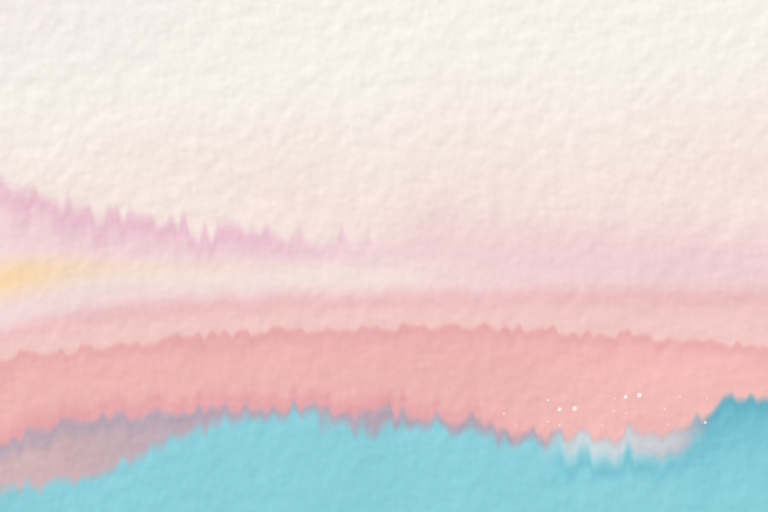
Reproduce this background procedurally as a Shadertoy shader.

```glsl
// Wet watercolour bands on rough paper: cream, orchid, rose, coral and teal.
// Each wash fills the area under a smooth curve, its rim frayed by stretched
// noise; shaded noise supplies the paper grain and hashed cells the spatter.

#define GRAIN_SCALE 42.0
#define GRAIN_DEPTH 0.085
#define FRAY_SCALE 75.0
#define FRAY_HEIGHT 0.024
#define MOTTLE 0.035
#define SPATTER_SCALE 38.0

const vec3 CREAM  = vec3(0.968, 0.946, 0.918);
const vec3 PEACH  = vec3(0.958, 0.892, 0.862);
const vec3 BLUSH  = vec3(0.945, 0.815, 0.828);
const vec3 ORCHID = vec3(0.885, 0.665, 0.775);
const vec3 HONEY  = vec3(0.985, 0.845, 0.660);
const vec3 ROSE   = vec3(0.945, 0.785, 0.772);
const vec3 CORAL  = vec3(0.930, 0.710, 0.695);
const vec3 RIM    = vec3(0.880, 0.590, 0.640);
const vec3 MAUVE  = vec3(0.710, 0.650, 0.705);
const vec3 TEAL   = vec3(0.550, 0.815, 0.860);
const vec3 DEEP   = vec3(0.370, 0.680, 0.760);
const vec3 MIST   = vec3(0.825, 0.850, 0.865);

float hash(vec2 p) {
    vec3 q = fract(vec3(p.xyx) * 0.1031);
    q += dot(q, q.yzx + 33.33);
    return fract((q.x + q.y) * q.z);
}

float noise(vec2 p) {
    vec2 i = floor(p), f = fract(p);
    f = f * f * (3.0 - 2.0 * f);
    return mix(mix(hash(i), hash(i + vec2(1, 0)), f.x),
               mix(hash(i + vec2(0, 1)), hash(i + vec2(1, 1)), f.x), f.y);
}

float fbm(vec2 p) {
    float sum = 0.0, amp = 0.5;
    for (int i = 0; i < 4; i++) {
        sum += amp * noise(p);
        p = mat2(1.6, 1.2, -1.2, 1.6) * p + 17.3;
        amp *= 0.5;
    }
    return sum;
}

float bell(float d, float width) { return exp(-d * d / (width * width)); }
float below(float d, float soft) { return smoothstep(-soft, soft, d); }

// Vertical bristles, centred on zero
float fray(vec2 p, float seed) {
    float fine = noise(vec2(p.x * FRAY_SCALE, p.y * 9.0) + seed);
    float wide = noise(vec2(p.x * FRAY_SCALE * 0.3, p.y * 4.0) - seed);
    return (0.65 * fine + 0.35 * wide - 0.5) * FRAY_HEIGHT * 2.0;
}

// White flecks, one candidate in each cell
float spatter(vec2 p) {
    vec2 cell = floor(p * SPATTER_SCALE);
    vec2 center = 0.3 + 0.4 * vec2(hash(cell + 3.1), hash(cell + 8.7));
    float radius = 0.04 + 0.15 * pow(hash(cell + 5.3), 3.0);
    float d = length(fract(p * SPATTER_SCALE) - center) - radius;
    return step(0.62, hash(cell)) * (1.0 - smoothstep(-0.04, 0.07, d));
}

void mainImage(out vec4 fragColor, in vec2 fragCoord) {
    vec2 uv = fragCoord / iResolution.xy;
    vec2 p = fragCoord / iResolution.y;
    float x = uv.x, cloud = fbm(p * 7.0) - 0.47;
    float y = uv.y + 0.012 * cloud;

    // Bare paper warming into peach and a diffuse pink haze
    vec3 col = mix(PEACH, CREAM, smoothstep(0.58, 0.92, y - 0.13 * (x - 0.6) + 0.1 * cloud));
    col = mix(col, vec3(0.95, 0.905, 0.89), 0.5 * bell(x, 0.25) * smoothstep(0.7, 1.0, y));
    float haze = smoothstep(0.3, 0.65, x) * (1.0 - smoothstep(0.49, 0.64, y + 0.08 * cloud));
    col = mix(col, BLUSH, haze);

    // Orchid wash sinking from the left
    float d = 0.52 + 0.13 * exp(-x / 0.17) - y + 1.5 * fray(p, 11.0);
    float reach = 1.0 - smoothstep(0.32, 0.62, x);
    col = mix(col, vec3(0.952, 0.850, 0.855), below(d, 0.03) * reach);
    col = mix(col, ORCHID, 0.8 * below(d, 0.025) * exp(-max(d, 0.0) / 0.045) * reach);

    // Pale gap with a honey stain
    col = mix(col, PEACH, 0.8 * bell(y - 0.46, 0.035) * (1.0 - smoothstep(0.4, 0.75, x)));
    col = mix(col, HONEY, 0.85 * bell(x, 0.09) * bell(y - 0.452 - 0.2 * x, 0.034));
    col = mix(col, HONEY, 0.3 * bell(x, 0.28) * bell(y - 0.475, 0.02));

    // Rose wash
    d = 0.43 - 0.075 * exp(-x / 0.17) - y + 0.3 * fray(p, 23.0);
    col = mix(col, ROSE, below(d, 0.03));
    col = mix(col, RIM, 0.2 * bell(d - 0.012, 0.018));

    // Coral wash with a dark rim
    d = 0.36 - 0.2 * (x - 0.55) * (x - 0.55) - y + 0.6 * fray(p, 37.0);
    col = mix(col, CORAL + 0.025 * smoothstep(0.5, 0.9, x), below(d, 0.016));
    col = mix(col, RIM, 0.6 * below(d, 0.008) * exp(-max(d, 0.0) / 0.018));

    // Teal pool: a broad hump, a shallow basin and a rise at the right
    float shore = 0.205 - 0.48 * (x - 0.365) * (x - 0.365);
    shore = mix(shore, 0.155, smoothstep(0.68, 0.79, x));
    shore += 0.073 * smoothstep(0.875, 0.97, x);
    d = shore - y + fray(p, 53.0);
    float basin = smoothstep(0.69, 0.76, x) * (1.0 - smoothstep(0.87, 0.93, x));
    float mix_depth = 0.008 + 0.095 * bell(x - 0.09, 0.14);
    float teal = smoothstep(0.0, 0.035, d - mix_depth + 0.07 * cloud);
    vec3 pool = mix(mix(MAUVE, vec3(0.825, 0.705, 0.715), bell(x, 0.22) * smoothstep(0.0, 0.05, d)), TEAL, teal);
    float right = smoothstep(0.87, 0.94, x);
    pool = mix(pool, DEEP, right * exp(-max(d, 0.0) / 0.07));
    pool = mix(pool, MIST, 0.85 * basin * bell(d - 0.018, 0.026));
    pool = mix(pool, DEEP, 0.35 * basin * bell(d - 0.065, 0.018));
    col = mix(col, RIM, 0.45 * bell(d + 0.012, 0.022) * (1.0 - smoothstep(0.5, 0.75, x)));
    col = mix(col, pool, below(d, 0.012));

    // Spatter above the basin
    float zone = smoothstep(0.62, 0.68, x) * (1.0 - smoothstep(0.91, 0.96, x)) * bell(y - 0.205, 0.045);
    col = mix(col, vec3(0.98, 0.95, 0.93), 0.85 * spatter(p) * smoothstep(0.3, 0.7, zone));

    // Pigment mottling and paper relief lit from the upper left
    col += MOTTLE * cloud * (1.0 - smoothstep(0.5, 0.8, y));
    vec2 g = p * GRAIN_SCALE;
    float relief = fbm(g) - fbm(g + vec2(-0.28, 0.32));
    col += GRAIN_DEPTH * relief * mix(0.75, 1.0, smoothstep(0.4, 0.7, y));
    fragColor = vec4(clamp(col, 0.0, 1.0), 1.0);
}
```
